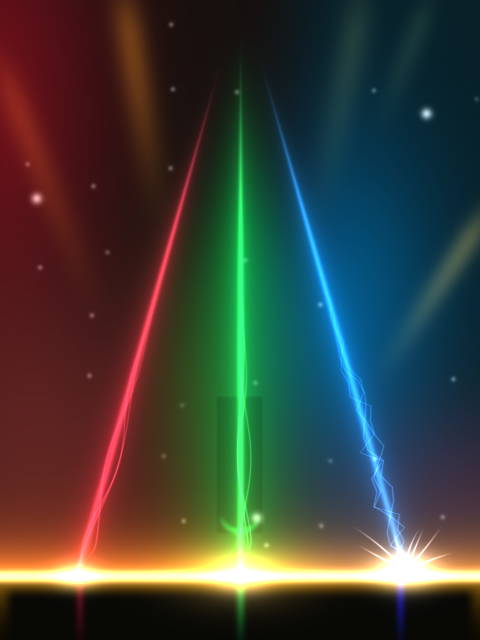
Reproduce this background procedurally as a Shadertoy shader.

```glsl
const float HORIZON = 0.099;
const vec3 RED = vec3(0.92, 0.07, 0.22);
const vec3 GREEN = vec3(0.06, 0.78, 0.25);
const vec3 BLUE = vec3(0.06, 0.46, 0.92);

float hash(vec2 p) {
    vec3 q = fract(p.xyx * 0.1031);
    q += dot(q, q.yzx + 33.33);
    return fract((q.x + q.y) * q.z);
}

float noise(float x, float seed) {
    float cell = floor(x);
    return mix(hash(vec2(cell, seed)), hash(vec2(cell + 1.0, seed)), fract(x));
}

float gauss(float x) { return exp(-x * x); }

float blob(vec2 p, vec2 center, vec2 radius) {
    vec2 q = (p - center) / radius;
    return exp(-dot(q, q));
}

float box(vec2 p, vec2 low, vec2 high, float soft) {
    vec2 m = smoothstep(low - soft, low + soft, p) * (1.0 - smoothstep(high - soft, high + soft, p));
    return m.x * m.y;
}

// Signed distance across a line, and progress from a to b
vec2 lineSpace(vec2 p, vec2 a, vec2 b) {
    vec2 d = b - a;
    vec2 q = p - a;
    return vec2((q.x * d.y - q.y * d.x) / length(d), dot(q, d) / dot(d, d));
}

float streak(vec2 p, vec2 a, vec2 b, float width) {
    vec2 q = lineSpace(p, a, b);
    float fade = smoothstep(-0.15, 0.2, q.y) * (1.0 - smoothstep(0.2, 1.15, q.y));
    return gauss(q.x / width) * fade;
}

// Tapered beam with thin filaments beside it
vec3 beam(vec2 p, vec2 top, vec2 foot, vec3 tint, float jagged, float seed) {
    vec2 q = lineSpace(p, top, foot);
    float t = clamp(q.y, 0.0, 1.0);
    float fade = smoothstep(-0.02, 0.4, q.y) * (1.0 - smoothstep(0.99, 1.02, q.y));
    float width = mix(0.002, 0.005, smoothstep(0.0, 0.6, t));
    float core = gauss(q.x / width);
    float halo = exp(-abs(q.x) / (width * 3.4));
    vec3 light = tint * (0.5 * halo + 0.4 * core) + 0.12 * core;

    float reach = smoothstep(0.35, 0.85, t) * (1.0 - smoothstep(0.93, 1.0, t));
    for (int i = 0; i < 3; i++) {
        float id = seed + float(i) * 7.0;
        float wave = sin(t * (12.0 + 3.0 * float(i)) + id) * 0.011 - 0.006;
        float crackle = (noise(t * 38.0, id) - 0.5) * 0.05;
        float offset = mix(wave, crackle, jagged) * reach;
        light += (tint + 0.25) * 0.24 * gauss((q.x - offset) / 0.0014) * reach;
    }
    return light * fade;
}

float stars(vec2 p, float cells, float density, float radius, float seed) {
    vec2 cell = floor(p * cells);
    vec2 jitter = vec2(hash(cell + seed), hash(cell + seed + 19.0));
    float d = length(p - (cell + 0.2 + 0.6 * jitter) / cells);
    float level = mix(0.4, 1.0, hash(cell + seed + 41.0));
    return step(hash(cell + seed + 67.0), density) * level * gauss(d / radius);
}

// Curved sparks fanning out above an impact
float sparks(vec2 p, vec2 foot) {
    float light = 0.0;
    for (int i = 0; i < 7; i++) {
        float k = float(i);
        float angle = 0.45 + k * 0.37;
        float size = mix(0.07, 0.12, hash(vec2(k, 5.0)));
        vec2 q = lineSpace(p, foot, foot + size * vec2(cos(angle), sin(angle)));
        float bend = (hash(vec2(k, 9.0)) - 0.5) * 0.05 * q.y * q.y;
        light += gauss((q.x - bend) / 0.0014) * smoothstep(0.0, 0.2, q.y) * (1.0 - smoothstep(0.4, 1.0, q.y));
    }
    return light;
}

float flare(vec2 p, vec2 foot, float size) {
    return gauss(length((p - foot) * vec2(0.75, 1.2)) / size);
}

float reflection(vec2 p, float x) {
    return gauss((p.x - x) / 0.007) * smoothstep(-0.03, 0.08, p.y);
}

vec3 skyColor(vec2 p) {
    vec3 sky = vec3(0.08, 0.06, 0.05);
    sky += vec3(0.34, 0.0, 0.05) * blob(p, vec2(-0.02, 0.86), vec2(0.19, 0.36));
    sky += vec3(0.22, 0.07, 0.07) * blob(p, vec2(0.06, 0.32), vec2(0.25, 0.25));
    sky += vec3(-0.05, 0.06, 0.1) * smoothstep(0.38, 0.56, p.x);
    sky += vec3(-0.02, 0.21, 0.36) * blob(p, vec2(0.54, 0.51), vec2(0.15, 0.28));
    sky += vec3(0.12, 0.02, 0.06) * blob(p, vec2(0.72, 0.25), vec2(0.2, 0.12));
    float spread = mix(0.085, 0.03, smoothstep(0.4, 0.95, p.y));
    float column = gauss((p.x - 0.38) / spread) * (1.0 - smoothstep(0.55, 0.97, p.y));
    sky += vec3(-0.04, 0.31, 0.06) * column;
    sky += vec3(0.02, 0.08, 0.0) * blob(p, vec2(0.29, 0.4), vec2(0.07, 0.25));
    // Slanted shafts of light
    sky += vec3(0.28, 0.18, 0.03) * streak(p, vec2(0.193, 1.01), vec2(0.247, 0.66), 0.025);
    sky += vec3(0.16, 0.09, 0.02) * streak(p, vec2(0.0, 0.9), vec2(0.15, 0.52), 0.024);
    sky += vec3(0.28, 0.21, 0.08) * streak(p, vec2(0.762, 0.67), vec2(0.6, 0.42), 0.02);
    sky += vec3(0.1, 0.1, 0.05) * streak(p, vec2(0.566, 1.01), vec2(0.5, 0.66), 0.026);
    sky += vec3(0.06, 0.08, 0.05) * streak(p, vec2(0.67, 1.0), vec2(0.586, 0.78), 0.02);
    return sky;
}

void mainImage(out vec4 fragColor, in vec2 fragCoord) {
    vec2 p = fragCoord / iResolution.xy * vec2(0.75, 1.0);
    float h = p.y - HORIZON;
    float above = smoothstep(-0.012, 0.004, h);
    vec2 redFoot = vec2(0.12, 0.1), greenFoot = vec2(0.376, 0.1), blueFoot = vec2(0.634, 0.108);

    // Sky, stars and the shaded panel behind the middle beam
    vec3 color = skyColor(p);
    color += 0.8 * stars(p, 4.0, 0.35, 0.008, 3.0) + 0.3 * stars(p, 9.0, 0.4, 0.004, 11.0);
    color *= 1.0 - 0.18 * box(p, vec2(0.339, 0.167), vec2(0.41, 0.38), 0.003);
    float ring = gauss((length(p - vec2(0.375, 0.2)) - 0.03) / 0.005);
    color += GREEN * 0.4 * ring * (1.0 - smoothstep(0.17, 0.2, p.y));

    // Horizon glow
    float rise = max(h, 0.0);
    color += vec3(0.82, 0.54, 0.1) * exp(-rise / 0.036) + vec3(0.34, 0.09, 0.05) * exp(-rise / 0.1);

    // Dark slab with glowing sides
    vec3 ground = vec3(0.7, 0.47, 0.06) * exp(min(h, 0.0) / 0.04);
    float slab = box(p, vec2(0.012, -0.2), vec2(0.738, 0.076), 0.014);
    ground = mix(ground, vec3(0.03, 0.03, 0.02), slab);
    ground += RED * 0.3 * reflection(p, 0.125) + GREEN * 0.5 * reflection(p, 0.376);
    ground += vec3(0.05, 0.05, 0.5) * reflection(p, 0.626);
    color = mix(ground, color, above);

    // Beams and their impacts
    color += beam(p, vec2(0.345, 0.902), redFoot, RED, 0.0, 2.0);
    color += beam(p, vec2(0.376, 0.94), greenFoot, GREEN, 0.0, 5.0);
    color += beam(p, vec2(0.406, 0.909), blueFoot, BLUE, 1.0, 8.0);
    color += vec3(0.55, 0.5, 0.55) * sparks(p, blueFoot);
    color += vec3(0.8, 0.75, 0.62) * gauss(h / 0.009);
    color += vec3(0.7, 0.65, 0.5) * (flare(p, redFoot, 0.024) + flare(p, greenFoot, 0.03));
    color += vec3(1.0, 0.95, 0.8) * flare(p, blueFoot, 0.034);
    color += vec3(0.35, 0.28, 0.12) * blob(p, greenFoot, vec2(0.1, 0.045));
    fragColor = vec4(clamp(color, 0.0, 1.0), 1.0);
}
```
